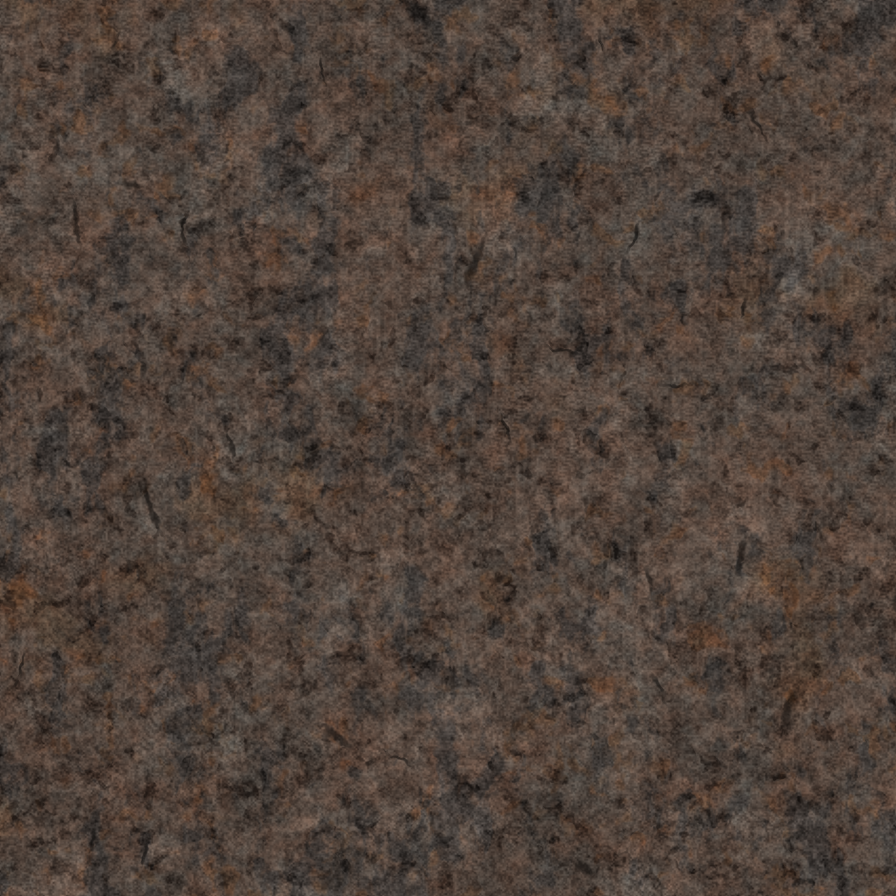
This texture is drawn by a WebGL 2 fragment shader. Its source:

```glsl
#version 300 es
precision highp float;
// Weathered brown stone: layered value noise sets the tone, from faint blotches
// through dense mottling to fine grain, with rust and upright blue-grey stains.
// Short, ragged, mostly upright cracks are scattered one per grid cell.
uniform vec2 u_resolution;
out vec4 fragColor;

float hash(vec2 p) {
    return fract(sin(dot(p, vec2(127.1, 311.7))) * 43758.5453);
}

float noise(vec2 p) {
    vec2 i = floor(p), f = fract(p);
    f = f * f * (3.0 - 2.0 * f);
    return mix(mix(hash(i), hash(i + vec2(1, 0)), f.x),
               mix(hash(i + vec2(0, 1)), hash(i + vec2(1, 1)), f.x), f.y);
}

// Sum of rotated octaves, scaled back to 0..1
float fbm(vec2 p, int octaves) {
    float sum = 0.0, total = 0.0, amp = 0.5;
    for (int i = 0; i < octaves; i++) {
        sum += amp * noise(p);
        total += amp;
        amp *= 0.65;
        p = mat2(1.6, 1.2, -1.2, 1.6) * p + 17.3;
    }
    return sum / total;
}

// Tapering strokes, one in some of the cells
float cracks(vec2 p) {
    vec2 cell = floor(p);
    float result = 0.0;
    for (int y = -1; y <= 1; y++) {
        for (int x = -1; x <= 1; x++) {
            vec2 id = cell + vec2(x, y);
            float present = step(0.5, hash(id + 5.7));
            vec2 centre = id + vec2(hash(id + 1.3), hash(id + 2.9));
            float lean = (hash(id + 8.1) - 0.4) * 0.9;
            if (hash(id + 3.3) > 0.85) lean += 1.2;
            vec2 along = vec2(-sin(lean), cos(lean));
            vec2 d = p - centre;
            float reach = mix(0.12, 0.36, hash(id + 4.4));
            float taper = 1.0 - smoothstep(0.2, 1.0, abs(dot(d, along)) / reach);
            float width = mix(0.025, 0.075, pow(hash(id + 6.6), 3.0)) * (0.4 + 0.6 * taper);
            float side = abs(dot(d, vec2(along.y, -along.x)));
            result = max(result, present * taper * (1.0 - smoothstep(width * 0.2, width, side)));
        }
    }
    return result;
}

void main() {
    vec2 uv = gl_FragCoord.xy / u_resolution.y;
    vec2 warp = vec2(fbm(uv * 35.0, 4), fbm(uv * 35.0 + 41.0, 4)) - 0.5;
    vec2 p = uv + 0.016 * warp;

    // Tone from blotches, mottling and grain
    float blotch = fbm(p * 11.0 + 3.0, 4);
    float mottle = fbm(p * 58.0 + 11.0, 4);
    float grain = 0.45 * noise(uv * 230.0) + 0.55 * noise(uv * 470.0 + 9.0);
    float tone = 0.53 + 0.5 * (blotch - 0.5) + 0.95 * (mottle - 0.5) + 0.95 * (grain - 0.5);

    // Pale crusts and small dark pits
    float crust = smoothstep(0.54, 0.72, fbm(p * 24.0 + 71.0, 4));
    tone += 0.22 * crust * (0.3 + grain);
    float pits = smoothstep(0.57, 0.76, fbm(p * 68.0 + 29.0, 3));
    tone -= 0.42 * pits;
    vec3 color = mix(vec3(0.205, 0.167, 0.145), vec3(0.43, 0.37, 0.33), clamp(tone, -0.3, 1.3));

    // Drift between reddish and greyish stone
    float warmth = 0.5 * fbm(p * 18.0 + 53.0, 4) + 0.5 * fbm(p * 60.0 + 7.0, 3) - 0.48;
    color *= 1.0 + warmth * vec3(0.3, -0.1, -0.3);

    // Rust in a few faint patches and many flecks
    float rust = 0.5 * smoothstep(0.6, 0.78, fbm(p * 9.0 + 91.0, 4));
    rust += 0.6 * smoothstep(0.6, 0.78, fbm(p * 42.0 + 63.0, 3));
    color = mix(color, color * vec3(1.1, 0.92, 0.74), min(rust, 1.0));

    // Blue-grey stains drawn out upright, broken up by the mottling
    float stain = fbm(p * vec2(30.0, 13.0) + 37.0, 4) + 0.4 * (0.5 - mottle);
    stain = smoothstep(0.54, 0.72, stain);
    vec3 slate = vec3(0.225, 0.215, 0.21) * (0.55 + 0.9 * tone);
    color = mix(color, slate, 0.65 * stain);

    // Cracks, worn away in places
    float crack = cracks((uv + 0.02 * warp) * 8.0);
    color *= 1.0 - 0.5 * crack * smoothstep(0.3, 0.55, mottle + 0.2 * (grain - 0.3));

    fragColor = vec4(color, 1.0);
}
```
